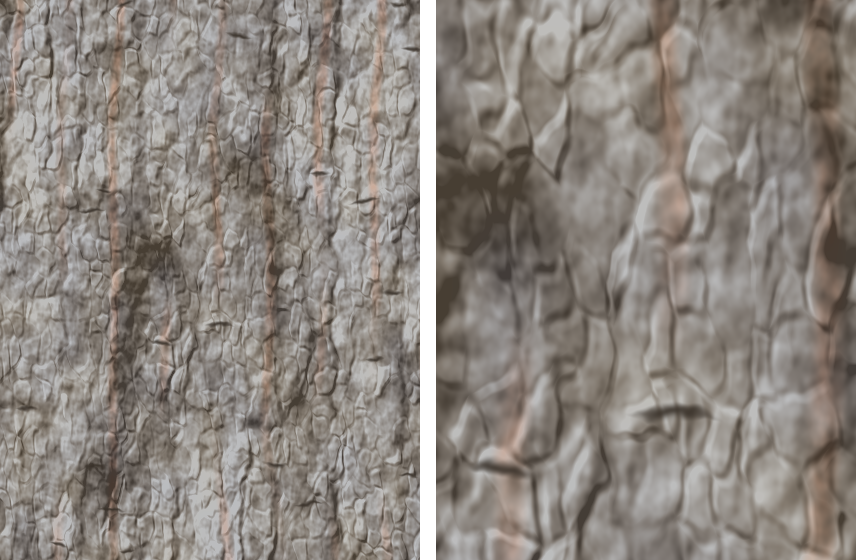
Left, the full canvas; right, a detail of the centre.
This texture is drawn by a WebGL 2 fragment shader. Its source:

```glsl
#version 300 es
precision highp float;
// Weathered grey tree bark: crinkled flakes of two sizes over upright ridges,
// summed into a rough height and lit from the upper left, with broken rusty
// furrows between the ridges and a few short dark cracks across them.
uniform vec2 u_resolution;
out vec4 fragColor;

float hash(vec2 p) {
  return fract(sin(dot(p, vec2(127.1, 311.7))) * 43758.5453);
}

vec2 hash2(vec2 p) {
  return vec2(hash(p), hash(p + 57.3));
}

float noise(vec2 p) {
  vec2 i = floor(p), f = fract(p);
  f = f * f * (3.0 - 2.0 * f);
  return mix(mix(hash(i), hash(i + vec2(1, 0)), f.x),
             mix(hash(i + vec2(0, 1)), hash(i + vec2(1, 1)), f.x), f.y);
}

float fbm(vec2 p) {
  float sum = 0.0, amp = 0.53;
  for (int i = 0; i < 3; i++) {
    sum += amp * noise(p);
    p = mat2(0.9, 0.43, -0.43, 0.9) * p * 2.0 + 17.0;
    amp *= 0.57;
  }
  return sum;
}

// Raised flakes of random thickness that slope down to zero at their borders
float flakes(vec2 p) {
  vec2 cell = floor(p);
  float nearest = 9.0, second = 9.0, thickness = 0.0;
  for (int y = -1; y <= 1; y++) {
    for (int x = -1; x <= 1; x++) {
      vec2 c = cell + vec2(x, y);
      float d = length(c + 0.05 + 0.9 * hash2(c) - p);
      if (d < nearest) {
        second = nearest;
        nearest = d;
        thickness = hash(c + 9.7);
      } else {
        second = min(second, d);
      }
    }
  }
  return thickness * smoothstep(0.0, 0.3, second - nearest);
}

vec2 warp(vec2 p) {
  return p + vec2(0.045, 0.07) * (vec2(fbm(p * vec2(20, 13)), fbm(p * vec2(22, 15) + 31.0)) - 0.5);
}

// Zero along the long upright lines between ridges
float ridge(vec2 q) {
  return abs(2.0 * noise(q * vec2(13.0, 1.8) + 3.0) - 1.0);
}

float height(vec2 p) {
  vec2 q = warp(p);
  return 0.28 * smoothstep(0.0, 0.35, ridge(q)) + 0.36 * flakes(q * vec2(15, 6))
       + 0.26 * flakes(q * vec2(34, 19) + 40.0) + 0.65 * fbm(p * vec2(36, 25));
}

// Short, bent, tapering cracks scattered on a grid
float cracks(vec2 p) {
  vec2 g = p * 7.0, cell = floor(g);
  float dark = 0.0;
  for (int y = -1; y <= 1; y++) {
    for (int x = -1; x <= 1; x++) {
      vec2 c = cell + vec2(x, y), r = hash2(c + 3.1);
      vec2 d = g - c - r;
      d.y += (r.x - 0.5) * 0.4 * d.x + 0.12 * (fbm(g * 5.0) - 0.5);
      float taper = 1.0 - smoothstep(0.3, 1.0, abs(d.x) / (0.12 + 0.18 * r.y));
      float line = 1.0 - smoothstep(0.0, 0.015 + 0.04 * taper, abs(d.y));
      dark = max(dark, line * taper * step(0.74, hash(c + 71.0)));
    }
  }
  return dark;
}

void main() {
  vec2 p = gl_FragCoord.xy / u_resolution.x;
  vec2 q = warp(p);

  // Relief: brighter where the surface rises towards the light
  float h = height(p);
  float light = h - height(p + vec2(-0.004, 0.007));
  light *= light < 0.0 ? 1.35 : 1.0;
  float grain = fbm(p * vec2(58, 44) + 8.0);

  // Furrow lines are broken into lengths of changing depth
  float depth = smoothstep(0.4, 0.75, noise(p * vec2(17, 7) + 60.0));
  float furrow = depth * (1.0 - smoothstep(0.0, 0.2, ridge(q)));

  // Rust runs up a few narrow wandering columns
  float across = p.x * 8.0 + 0.5 * noise(p * vec2(1.5, 3.0) + 5.0) + 2.0 * (q.x - p.x);
  float presence = smoothstep(0.3, 0.65, noise(vec2(floor(across) * 7.3, p.y * 4.0)));
  float rust = presence * (1.0 - smoothstep(0.02, 0.14, abs(fract(across) - 0.5)));

  // Tone from deep shadow at 0 to pale lichen grey at 1
  float tone = 0.69 + 0.65 * (h - 0.8) + 0.95 * light + 0.55 * (grain - 0.5);
  tone += 0.26 * (noise(p * vec2(8, 5) + 40.0) - 0.5);
  tone -= 0.28 * furrow + 0.08 * rust;
  tone -= 0.08 * smoothstep(0.42, 0.5, abs(p.x - 0.5));
  tone = clamp(tone, 0.0, 1.05);

  vec3 color = mix(vec3(0.27, 0.24, 0.21), vec3(0.51, 0.48, 0.45), clamp(tone / 0.5, 0.0, 1.0));
  color = mix(color, vec3(0.74, 0.74, 0.738), clamp((tone - 0.5) / 0.5, 0.0, 1.0));

  // Rust stain, then a faint drift between warm and cool grey
  color *= mix(vec3(1), vec3(1.06, 0.92, 0.85), rust * (0.2 + 1.1 * grain));
  color += vec3(0.012, 0.004, -0.014) * (2.0 * noise(p * vec2(18, 12) + 90.0) - 1.0);
  color = mix(color, vec3(0.22, 0.19, 0.16), 0.85 * cracks(p));
  fragColor = vec4(color, 1.0);
}
```
